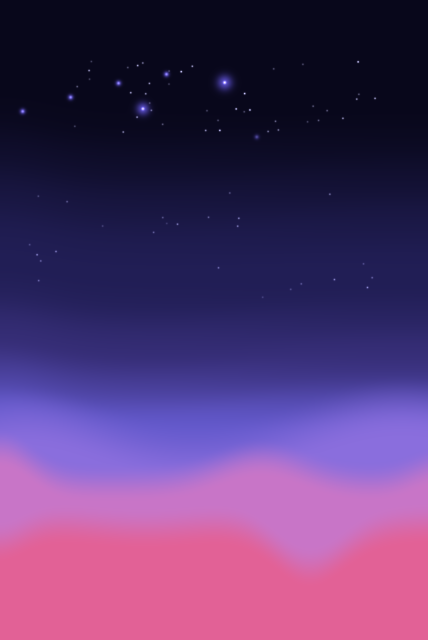
This background is drawn by a WebGL 2 fragment shader. Its source:

```glsl
#version 300 es
precision highp float;
// A dusk sky: a night-to-blue gradient above three soft cloud banks.
// Each bank is a height curve built from smooth bumps and blended upward;
// hashed stars lie in two bands, with a few violet halos among them.

uniform vec2 u_resolution;
out vec4 outColor;

#define UPPER_STARS 42
#define LOWER_STARS 25
#define STAR_RADIUS 0.0015
#define HALO_RADIUS 0.0115
#define VIOLET_BLUR 0.050
#define LILAC_BLUR 0.032
#define ROSE_BLUR 0.034

const vec3 NIGHT  = vec3(0.032, 0.028, 0.105);
const vec3 INDIGO = vec3(0.130, 0.118, 0.335);
const vec3 DUSK   = vec3(0.220, 0.185, 0.480);
const vec3 BLUE   = vec3(0.390, 0.350, 0.800);
const vec3 VIOLET = vec3(0.540, 0.430, 0.865);
const vec3 LILAC  = vec3(0.785, 0.460, 0.780);
const vec3 ROSE   = vec3(0.888, 0.380, 0.588);
const vec3 HALO   = vec3(0.360, 0.310, 0.780);
const vec3 STAR   = vec3(0.850, 0.840, 1.000);

float bump(float x, float center, float width) {
    float d = (x - center) / width;
    return exp(-d * d);
}

vec2 hash2(float n) {
    vec3 q = fract(vec3(n) * vec3(0.1031, 0.1030, 0.0973));
    q += dot(q, q.yzx + 33.33);
    return fract((q.xx + q.yz) * q.zy);
}

// Coverage of a cloud bank below a height, with a soft upper edge.
float bank(float y, float height, float blur) {
    return 1.0 - smoothstep(height - blur, height + blur, y);
}

vec3 sky(vec2 uv) {
    float depth = 1.0 - uv.y + 0.025 * bump(uv.x, 0.0, 0.16);
    depth += 0.002 * sin(uv.y * 90.0 + 2.0 * sin(uv.x * 5.0));
    vec3 color = mix(NIGHT, INDIGO, smoothstep(0.16, 0.44, depth));
    color = mix(color, DUSK, smoothstep(0.44, 0.58, depth));
    return mix(color, BLUE, smoothstep(0.55, 0.68, depth));
}

vec3 clouds(vec3 color, vec2 uv) {
    float x = uv.x;
    float violet = 0.285 + 0.065 * bump(x, 0.06, 0.24)
                 + 0.080 * bump(x, 0.94, 0.30);
    float lilac = 0.245 + 0.055 * bump(x, 0.0, 0.10)
                + 0.040 * bump(x, 0.61, 0.14) + 0.028 * bump(x, 1.03, 0.09);
    float rose = 0.178 - 0.025 * bump(x, 0.0, 0.08)
               - 0.062 * bump(x, 0.72, 0.11) + 0.004 * sin(x * 14.0);
    color = mix(color, VIOLET, bank(uv.y, violet, VIOLET_BLUR));
    color = mix(color, LILAC, bank(uv.y, lilac, LILAC_BLUR));
    return mix(color, ROSE, bank(uv.y, rose, ROSE_BLUR));
}

// Soft round spot; the distance is in canvas heights.
float spot(vec2 uv, vec2 center, float radius) {
    vec2 d = (uv - center) * vec2(u_resolution.x / u_resolution.y, 1.0);
    return exp(-dot(d, d) / (radius * radius));
}

vec3 haloStar(vec2 uv, vec2 center, float size) {
    return HALO * spot(uv, center, HALO_RADIUS * size) * 0.85
         + STAR * spot(uv, center, STAR_RADIUS * 1.5) * size * 0.8;
}

vec3 stars(vec2 uv) {
    vec3 light = haloStar(uv, vec2(0.525, 0.871), 1.0)
               + haloStar(uv, vec2(0.334, 0.830), 0.85);

    // Small halos rising from the left edge toward the bright pair.
    for (int i = 0; i < 4; i++) {
        float k = float(i);
        vec2 center = vec2(0.053 + 0.112 * k, 0.826 + 0.022 * k - 0.008 * max(k - 2.0, 0.0));
        light += haloStar(uv, center, 0.38);
    }
    light += haloStar(uv, vec2(0.600, 0.786), 0.35) * 0.5;

    // Bright upper band.
    for (int i = 0; i < UPPER_STARS; i++) {
        vec2 place = hash2(float(i) + 11.0);
        vec2 traits = hash2(float(i) + 211.0);
        vec2 center = vec2(0.16 + 0.72 * place.x, 0.79 + 0.115 * place.y);
        light += STAR * spot(uv, center, STAR_RADIUS) * mix(0.25, 0.95, traits.x * traits.x);
    }

    // Faint lower band, thinning downward.
    for (int i = 0; i < LOWER_STARS; i++) {
        vec2 place = hash2(float(i) + 431.0);
        vec2 traits = hash2(float(i) + 631.0);
        vec2 center = vec2(0.05 + 0.90 * place.x, 0.70 - 0.20 * place.y * place.y);
        light += STAR * spot(uv, center, STAR_RADIUS) * mix(0.15, 0.5, traits.x);
    }
    return light;
}

void main() {
    vec2 uv = gl_FragCoord.xy / u_resolution;
    vec3 color = clouds(sky(uv), uv) + stars(uv);
    outColor = vec4(min(color, 1.0), 1.0);
}
```
